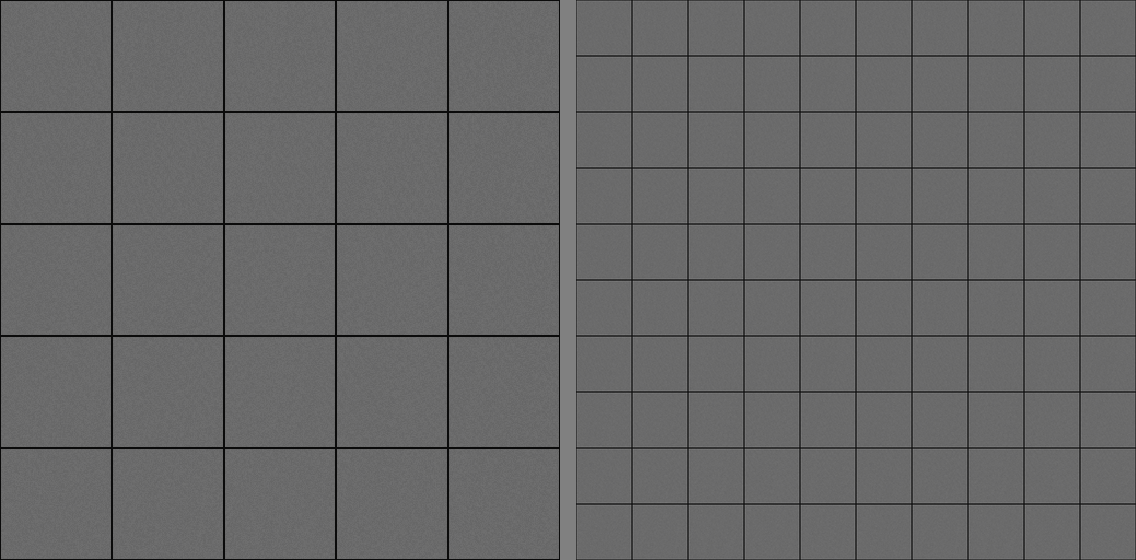
Left: one tile. Right: repeated 2 by 2.
Reproduce this pattern procedurally as a WebGL 1 fragment shader.

```glsl
precision highp float;
// Square grey tiles with fine grain, separated by thin dark joints.

uniform vec2 u_resolution;

const float TILES = 5.0;
const float JOINT_HALF_WIDTH = 0.0019;
const float GRAIN_CELLS = 512.0;
const float GRAIN_STRENGTH = 0.035;
const vec3 TILE_COLOR = vec3(0.418, 0.418, 0.419);
const vec3 JOINT_COLOR = vec3(0.045);

float hash(vec2 p) {
  return fract(sin(dot(p, vec2(12.9898, 78.233))) * 43758.5453);
}

// One random value per cell, wrapping at the canvas edges.
float wrappedGrain(vec2 uv, float cells) {
  return hash(mod(floor(uv * cells), cells)) - 0.5;
}

// Distance in canvas units to the nearest joint centre line.
float jointDistance(vec2 uv, float count) {
  vec2 toLine = 0.5 - abs(fract(uv * count) - 0.5);
  return min(toLine.x, toLine.y) / count;
}

// Antialiased coverage of a line, one pixel wide at its border.
float lineCoverage(float dist, float halfWidth, float pixel) {
  return 1.0 - smoothstep(halfWidth - 0.5 * pixel, halfWidth + 0.5 * pixel, dist);
}

void main() {
  vec2 uv = gl_FragCoord.xy / u_resolution;
  float pixel = 1.0 / min(u_resolution.x, u_resolution.y);

  // Tile surface: fine grain plus a softer, coarser layer.
  float grain = wrappedGrain(uv, GRAIN_CELLS)
              + 0.3 * wrappedGrain(uv, GRAIN_CELLS * 0.5);
  vec3 tile = TILE_COLOR + GRAIN_STRENGTH * grain;

  // Joints between tiles, centred on the tile borders.
  float joint = lineCoverage(jointDistance(uv, TILES), JOINT_HALF_WIDTH, pixel);
  vec3 color = mix(tile, JOINT_COLOR, joint);

  gl_FragColor = vec4(color, 1.0);
}
```
